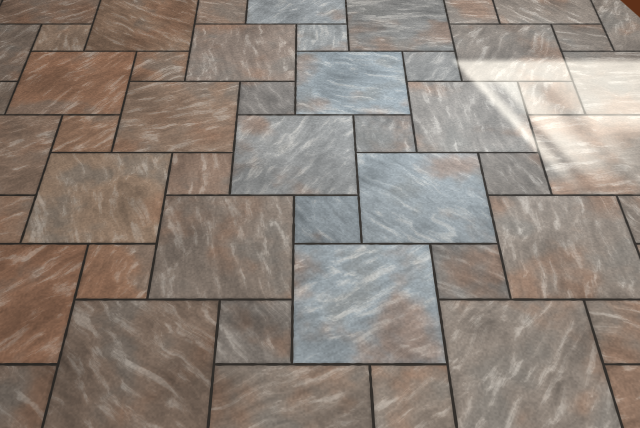
A Shadertoy shader for this texture:

```glsl
float hash(vec2 p) {
    vec3 q = fract(vec3(p.xyx) * 0.1031);
    q += dot(q, q.yzx + 33.33);
    return fract((q.x + q.y) * q.z);
}

float noise(vec2 p) {
    vec2 i = floor(p), f = fract(p);
    f = f * f * (3.0 - 2.0 * f);
    return mix(mix(hash(i), hash(i + vec2(1, 0)), f.x),
               mix(hash(i + vec2(0, 1)), hash(i + vec2(1, 1)), f.x), f.y);
}

float fbm(vec2 p) {
    float sum = 0.0, amp = 0.5;
    for (int i = 0; i < 5; i++) {
        sum += amp * noise(p);
        p = mat2(1.6, 1.2, -1.2, 1.6) * p + 7.3;
        amp *= 0.5;
    }
    return sum;
}

// Perspective floor position, in units of the small tile; s runs downwards
vec2 floorPoint(vec2 s) {
    return vec2(18.87 * (s.x - 0.4766) / (s.y + 1.445) + 0.17,
                25.0 / (s.y + 1.172) - 12.356);
}

// Corner and size of the tile holding p: one big and one small square per five cells
vec3 findTile(vec2 p) {
    vec2 cell = floor(p);
    float k = mod(cell.x + 2.0 * cell.y + 0.5, 5.0) - 0.5;
    k = floor(k + 0.5);
    if (k > 3.5) return vec3(cell, 1.0);
    return vec3(cell - vec2(mod(k, 2.0), floor(k / 2.0)), 2.0);
}

vec3 stone(vec2 p, vec3 tile) {
    vec2 id = tile.xy + 40.0;
    float pick = hash(id), tone = hash(id + 61.7);
    vec2 mid = tile.xy + 0.5 * tile.z;

    // Clay tiles gather on the left, slate ones near the centre
    float clay = exp(-pow(mid.x + 3.3, 2.0) / 3.5) * smoothstep(-1.5, 1.5, mid.y);
    float slate = exp(-pow(mid.x - 1.0, 2.0) / 3.0) * smoothstep(-0.5, 0.8, mid.y);
    vec3 color = mix(vec3(0.50, 0.455, 0.415), vec3(0.52, 0.55, 0.565),
                     clamp(slate * (0.5 + 0.8 * pick), 0.0, 1.0));
    color = mix(color, mix(vec3(0.58, 0.49, 0.415), vec3(0.53, 0.365, 0.275), pick),
                clamp(clay * 1.15, 0.0, 1.0));

    // Clouds, rust stains, slanted cleft grain and fine speckle
    float turn = 6.2832 * tone;
    vec2 q = mat2(cos(turn), sin(turn), -sin(turn), cos(turn)) * (p - mid) + id * 3.7;
    float cloud = fbm(q * 1.6), stain = fbm(q * 1.1 + 19.0);
    float cleft = fbm(q * vec2(3.0, 11.0) + 3.0 * cloud);
    color = mix(color, vec3(0.57, 0.42, 0.33), 0.5 * smoothstep(0.48, 0.72, stain));
    color = mix(color, vec3(0.36, 0.355, 0.34), 0.5 * smoothstep(0.5, 0.74, cloud));
    color = mix(color, vec3(0.66, 0.64, 0.61), 0.4 * smoothstep(0.52, 0.78, cleft));
    color *= 0.92 + 0.16 * tone + 0.5 * (cloud - 0.48) + 0.35 * (cleft - 0.48);
    return color * (0.94 + 0.12 * noise(p * 38.0));
}

// Sunbeam from a window, crossed by the shadows of its bars
float sunlight(vec2 s) {
    float d = s.x - 0.71 - 0.62 * (s.y - 0.15);
    float beam = smoothstep(0.132, 0.15, s.y) * (1.0 - smoothstep(0.32, 0.47, s.y));
    beam *= smoothstep(-0.006, 0.012, d);
    float bars = 0.85 * exp(-pow((d - 0.032) / 0.012, 2.0))
               + 0.5 * exp(-pow((d - 0.105) / 0.022, 2.0));
    beam *= 1.0 - bars * smoothstep(0.18, 0.21, s.y);
    return beam * (1.0 - 0.7 * smoothstep(0.10, 0.17, d) * smoothstep(0.27, 0.34, s.y));
}

void mainImage(out vec4 fragColor, in vec2 fragCoord) {
    vec2 s = fragCoord / iResolution.xy;
    s.y = 1.0 - s.y;
    vec2 p = floorPoint(s);
    vec2 blur = fwidth(p);
    vec3 tile = findTile(p);

    // Joint, with slightly uneven edges
    vec2 local = p - tile.xy;
    vec2 edge = min(local, tile.z - local);
    float width = 0.017 + 0.008 * (noise(p * 14.0) - 0.5);
    vec2 cover = smoothstep(-0.6 * blur, 0.6 * blur, edge - width);
    vec3 color = stone(p, tile);
    color *= 0.86 + 0.14 * smoothstep(0.0, 0.07, min(edge.x, edge.y));
    color = mix(vec3(0.19, 0.175, 0.16), color, cover.x * cover.y);

    // Room light: dim on the left, cool sheen near the window
    color *= mix(0.86, 1.05, smoothstep(0.0, 0.5, s.x));
    vec2 glow = (s - vec2(0.76, 0.27)) / vec2(0.33, 0.30);
    color += vec3(0.13, 0.15, 0.165) * exp(-dot(glow, glow)) * (0.4 + 0.6 * cover.x * cover.y);
    color = mix(color, color * 0.55 + vec3(0.63, 0.615, 0.58), 0.95 * sunlight(s));

    // Wooden sill in the far corner
    float sill = s.x - 0.967 - 0.75 * s.y;
    color = mix(color, vec3(0.36, 0.19, 0.10), smoothstep(0.0, 0.004, sill));
    fragColor = vec4(clamp(color, 0.0, 1.0), 1.0);
}
```
